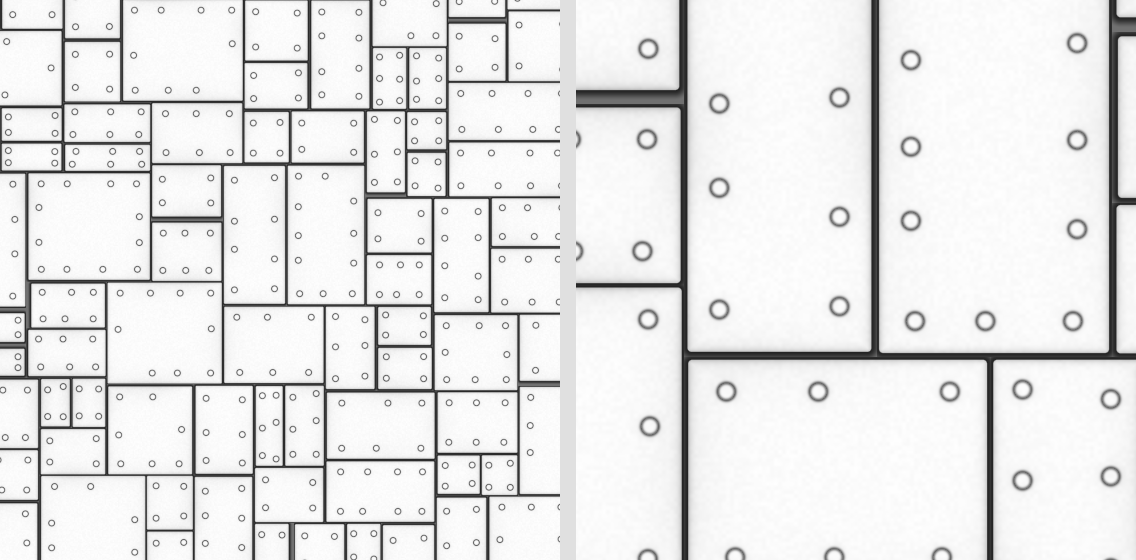
Left: the whole. Right: its middle third, enlarged.
Write a Shadertoy shader that draws this pattern.

```glsl
// Riveted white metal plates of irregular size, separated by dark seams.

const float CELLS = 5.5;           // base cells across the canvas
const float SEAM_DARK = 0.14;
const float SEAM_LIGHT = 0.44;
const float PLATE_WHITE = 0.987;
const float RIVET_RADIUS = 0.0051;

float hash(vec2 p) {
    vec3 q = fract(p.xyx * vec3(0.1031, 0.1030, 0.0973));
    q += dot(q, q.yzx + 33.33);
    return fract((q.x + q.y) * q.z);
}

float valueNoise(vec2 p) {
    vec2 i = floor(p), f = fract(p);
    f = f * f * (3.0 - 2.0 * f);
    return mix(mix(hash(i), hash(i + vec2(1, 0)), f.x),
               mix(hash(i + vec2(0, 1)), hash(i + 1.0), f.x), f.y);
}

float vertexShift(vec2 v) {
    return 0.62 * (hash(v + 17.0) - 0.5);
}

// Interlocking rectangle of a cell as (low corner, high corner).
vec4 cellRect(vec2 c) {
    float a = vertexShift(c), b = vertexShift(c + vec2(1, 0));
    float d = vertexShift(c + vec2(0, 1)), e = vertexShift(c + 1.0);
    bool even = mod(c.x + c.y, 2.0) < 0.5;
    return vec4(c, c + 1.0) + (even ? vec4(a, b, e, d) : vec4(d, a, b, e));
}

// Finds the rectangle around p; key identifies it.
vec4 findRect(vec2 p, out float key) {
    vec2 grid = p * CELLS, base = floor(grid);
    vec4 found = vec4(base, base + 1.0);
    key = 0.0;
    for (int k = 0; k < 9; k++) {
        vec2 c = base + vec2(k % 3 - 1, k / 3 - 1);
        vec4 r = cellRect(c);
        if (all(greaterThanEqual(grid, r.xy)) && all(lessThan(grid, r.zw))) {
            found = r;
            key = hash(c + 5.0) * 91.0;
        }
    }
    return found / CELLS;
}

// Randomly cuts the rectangle in two along one axis.
vec4 splitRect(vec4 r, vec2 p, float chance, inout float key) {
    vec2 size = r.zw - r.xy;
    int axis = size.x + 0.16 * (hash(vec2(key, 1.0)) - 0.5) > size.y ? 0 : 1;
    if (size[axis] < 0.115 || hash(vec2(key, 2.0)) > chance) return r;
    float cut = r[axis] + size[axis] * mix(0.38, 0.62, hash(vec2(key, 3.0)));
    bool upper = p[axis] > cut;
    if (upper) r[axis] = cut; else r[axis + 2] = cut;
    key = hash(vec2(key, upper ? 4.0 : 5.0)) * 91.0;
    return r;
}

// Seam width differs on every side of a plate.
float seamInset(float key, float side) {
    float h = hash(vec2(key, side));
    return mix(0.0011, 0.0036, h) + 0.005 * step(0.975, h);
}

float boxDistance(vec2 p, vec2 halfSize, float radius) {
    vec2 q = abs(p) - halfSize + radius;
    return length(max(q, 0.0)) + min(max(q.x, q.y), 0.0) - radius;
}

// Distance to the nearest rivet of the row running round the plate.
float rivetDistance(vec2 p, vec2 size, float key) {
    float inset = clamp(0.2 * min(size.x, size.y), 0.012, 0.019);
    vec2 span = size - 2.0 * inset;
    vec2 last = max(floor(span / 0.063 + 0.45 * hash(vec2(key, 11.0)) + 0.3), 1.0);
    vec2 pitch = span / last;
    vec2 n = clamp(round((p - inset) / pitch), vec2(0), last);
    bvec2 border = bvec2(n.x == 0.0 || n.x == last.x, n.y == 0.0 || n.y == last.y);
    float h = hash(n * 7.0 + key);
    bool corner = border.x && border.y;
    bool missing = corner && min(last.x, last.y) > 1.0 && h > 0.68;
    if (!(border.x || border.y) || missing) return 1.0;
    // Slide rivets along their edge; corners slide inward.
    bool alongX = border.y && (last.x > 1.0 || !border.x);
    int axis = alongX ? 0 : 1;
    float slide = (h - 0.5) * 0.34;
    if (corner) slide = 0.13 * h * (n[axis] == 0.0 ? 1.0 : -1.0);
    vec2 center = inset + n * pitch;
    center[axis] += slide * pitch[axis];
    return length(p - center);
}

void mainImage(out vec4 fragColor, in vec2 fragCoord) {
    float pixel = 1.0 / iResolution.y;
    vec2 p = fragCoord * pixel + vec2(2.3, 3.7);

    // Plate layout
    float key;
    vec4 r = findRect(p, key);
    r = splitRect(r, p, 0.72, key);
    r = splitRect(r, p, 0.5, key);
    r.xy += vec2(seamInset(key, 6.0), seamInset(key, 7.0));
    r.zw -= vec2(seamInset(key, 8.0), seamInset(key, 9.0));
    vec2 size = r.zw - r.xy;
    float d = boxDistance(p - 0.5 * (r.xy + r.zw), 0.5 * size, 0.0025);

    // Plate surface with soft shade near its border
    float depth = max(-d, 0.0);
    float stain = valueNoise(p * 14.0);
    float plate = PLATE_WHITE - 0.2 * exp(-depth / 0.0017)
                - 0.075 * stain * exp(-depth / 0.014);

    // Rivets: pale discs with a thin grey rim and faint halo
    float rivet = rivetDistance(p - r.xy, size, key) - RIVET_RADIUS;
    float rim = rivet / max(0.0012, 0.6 * pixel);
    plate -= 0.5 * exp(-rim * rim) + 0.07 * exp(-max(rivet, 0.0) / 0.002) * step(0.0, rivet);
    plate += 0.022 * (valueNoise(p * 420.0) - 0.5);

    // Seams brighten where they widen
    float seam = mix(SEAM_DARK, SEAM_LIGHT, smoothstep(0.0, 0.0065, d));
    float cover = clamp(0.5 - d / (1.2 * pixel), 0.0, 1.0);
    fragColor = vec4(vec3(mix(seam, plate, cover)), 1.0);
}
```
